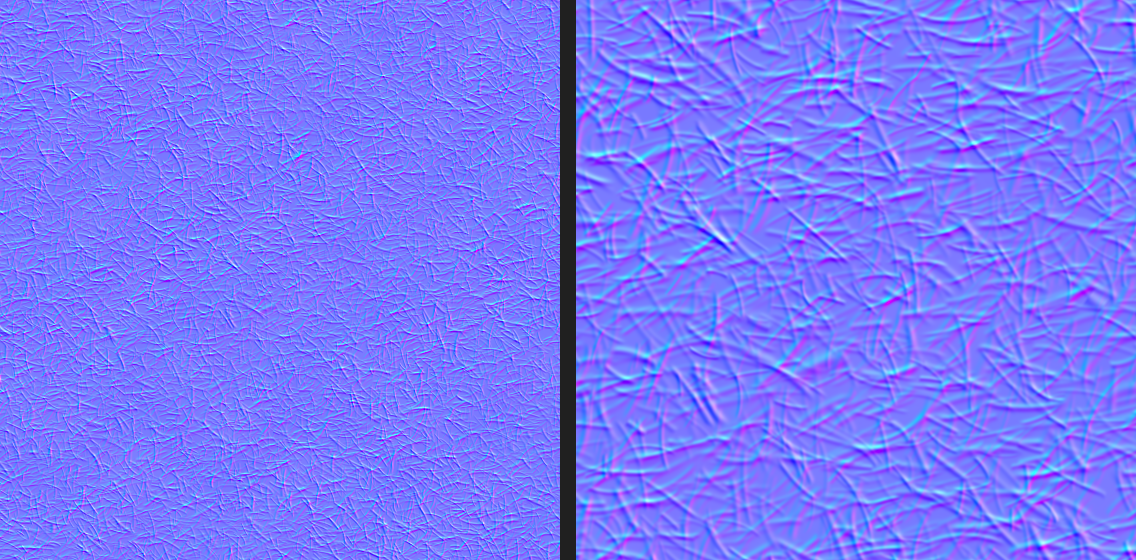
Left, the full canvas; right, a detail of the centre.
Reproduce this texture map procedurally as a three.js fragment shader.

```glsl
// Tangent-space normal map of matted paper fibres: thin curved raised strands in overlapping layers.
varying vec2 vUv;

const float PI = 3.14159265;
const vec2 FLAT_TILT = vec2(0.48, 0.478);
const int MAX_STRANDS = 6;

vec4 hash4(vec3 seed) {
  vec4 q = fract(seed.xyzx * vec4(0.1031, 0.1030, 0.0973, 0.1099));
  q += dot(q, q.wzxy + 33.33);
  return fract((q.xxyz + q.yzzw) * q.zywx);
}

// Spread angles over the half turn, crowded around a slightly rising lean.
float strandAngle(float pick, float lean, float crowding) {
  float a = PI * (pick - 0.5);
  return lean + a - 0.5 * crowding * sin(2.0 * a);
}

// Sideways tilt of one rounded, bent strand with tapered ends.
vec2 strandTilt(vec2 p, float angle, float halfLength, float width, float bend) {
  vec2 along = vec2(cos(angle), sin(angle));
  vec2 across = vec2(-along.y, along.x);
  float x = dot(p, along) / halfLength;
  float slope = 2.0 * bend * x;
  float stretch = inversesqrt(1.0 + slope * slope);
  float t = (dot(p, across) - bend * halfLength * (x * x - 0.3)) * stretch / width;
  float taper = 1.0 - smoothstep(0.65, 1.0, abs(x));
  vec2 normal = (across - along * slope) * stretch;
  return normal * t * exp(0.5 - 0.5 * t * t) * taper;
}

// Sum the strands of the surrounding cells; lengths are in cells, width in canvas units.
vec2 fibreLayer(vec2 uv, float cells, int strands, vec2 lengths, float width, float seed) {
  vec2 p = uv * cells;
  vec2 home = floor(p);
  vec2 tilt = vec2(0.0);
  for (int j = -1; j <= 1; j++) {
    for (int i = -1; i <= 1; i++) {
      vec2 cell = home + vec2(float(i), float(j));
      for (int k = 0; k < MAX_STRANDS; k++) {
        if (k >= strands) break;
        vec4 place = hash4(vec3(cell + 17.0, seed + float(k) * 7.0));
        vec4 form = hash4(vec3(cell + 91.0, seed + float(k) * 7.0 + 3.0));
        float angle = strandAngle(place.z, 0.25, 0.5);
        float halfLength = mix(lengths.x, lengths.y, place.w);
        float thickness = width * cells * mix(0.75, 1.3, form.x);
        float bend = (form.y - 0.5) * 0.5;
        float strength = mix(0.25, 1.0, form.z * form.z);
        tilt += strength * strandTilt(p - cell - place.xy, angle, halfLength, thickness, bend);
      }
    }
  }
  return tilt;
}

// Broad, slow variation between about -1 and 1.
float drift(vec2 p) {
  return 0.5 * sin(p.x * 9.0 + 2.0 * sin(p.y * 7.0))
       + 0.3 * sin(p.y * 17.0 - p.x * 8.0 + 1.3)
       + 0.2 * sin(p.x * 31.0 + p.y * 23.0);
}

// Soft sheet undulation beneath the strands.
vec2 sheetTilt(vec2 p) {
  return vec2(drift(p * 2.3 + 4.0), drift(p.yx * 2.7 + 9.0));
}

void main() {
  // Long strands, short fine strands, and a few stout lumps
  vec2 tilt = fibreLayer(vUv, 32.0, 6, vec2(0.45, 0.95), 0.0013, 11.0);
  tilt += 0.9 * fibreLayer(vUv, 54.0, 3, vec2(0.4, 0.9), 0.0011, 53.0);
  tilt += 0.9 * fibreLayer(vUv, 13.0, 1, vec2(0.08, 0.3), 0.0024, 97.0);

  // Matting varies gently over the sheet
  float matting = 0.26 * (1.0 + 0.14 * drift(vUv));
  vec2 colour = FLAT_TILT + matting * tilt + 0.018 * sheetTilt(vUv);
  gl_FragColor = vec4(clamp(colour, 0.0, 1.0), 1.0, 1.0);
}
```
